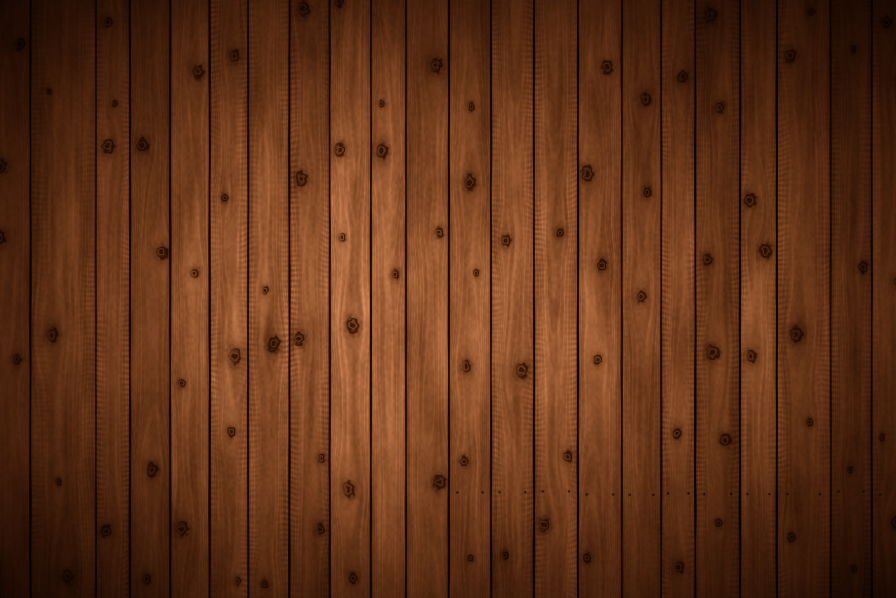
A Shadertoy shader for this texture:

```glsl
const int PLANKS = 22;
// Plank borders across the width, left to right
const float SEAMS[23] = float[](-0.015, 0.034, 0.107, 0.145, 0.190, 0.234, 0.277, 0.323,
    0.368, 0.414, 0.453, 0.501, 0.548, 0.596, 0.645, 0.694, 0.738, 0.776, 0.826, 0.867,
    0.927, 0.973, 1.02);
const vec3 WOOD_SCALE = vec3(1.0, 0.68, 0.504);
const vec3 WOOD_GAMMA = vec3(1.0, 1.3, 1.85);
const float PEAK_TONE = 0.64;
const vec2 VIGNETTE = vec2(0.65, 0.12);   // quadratic and quartic falloff
const float SEAM_HALF_WIDTH = 0.0011;
const float KNOT_SPACING = 0.105;
const float KNOT_CHANCE = 0.6;
const float KNOT_RADIUS = 0.0075;
const float SAW_FREQUENCY = 170.0;
const float NAIL_HEIGHT = 0.117;
const float NAIL_RADIUS = 0.0013;

float hash(vec2 p) {
    vec3 q = fract(vec3(p.xyx) * 0.1031);
    q += dot(q, q.yzx + 33.33);
    return fract((q.x + q.y) * q.z);
}

float noise(vec2 p) {
    vec2 i = floor(p), f = fract(p);
    f = f * f * (3.0 - 2.0 * f);
    return mix(mix(hash(i), hash(i + vec2(1, 0)), f.x),
               mix(hash(i + vec2(0, 1)), hash(i + vec2(1, 1)), f.x), f.y);
}

float fbm(vec2 p) {
    float sum = 0.0, amp = 0.5;
    for (int i = 0; i < 4; i++) {
        sum += amp * noise(p);
        p = p * 2.03 + 17.0;
        amp *= 0.5;
    }
    return sum;
}

// Returns knot shading; bends the grain coordinate around each knot
float knots(vec2 p, float left, float width, float id, inout float grainX) {
    float shade = 1.0;
    float cell = floor(p.y / KNOT_SPACING);
    for (int k = -1; k <= 1; k++) {
        vec2 key = vec2(id * 7.0 + 3.0, cell + float(k) + 40.0);
        if (hash(key) > KNOT_CHANCE) continue;
        vec2 center = vec2(left + width * mix(0.2, 0.8, hash(key + 11.3)),
                           (cell + float(k) + mix(0.1, 0.9, hash(key + 23.7))) * KNOT_SPACING);
        float radius = KNOT_RADIUS * mix(0.45, 1.1, hash(key + 37.1));
        vec2 d = p - center;
        grainX -= d.x * 0.8 * exp(-dot(d, d * vec2(1.0, 0.15)) / (radius * radius * 5.0));
        float r = length(d * vec2(1.0, 0.85)) / radius;
        r += 0.5 * (noise(d * 300.0 + key) - 0.5);
        float rings = 0.5 + 0.5 * sin(r * 11.0);
        float rim = exp(-pow((r - 0.75) * 4.0, 2.0)) * smoothstep(-0.8, 0.6, d.x / radius + hash(key + 5.0));
        shade *= 1.0 - 0.28 * exp(-r * r * 0.6) - 0.12 * rings * exp(-r * r * 0.5) - 0.35 * rim;
        shade *= 1.0 - 0.45 * smoothstep(0.4, 0.1, r);
    }
    return shade;
}

void mainImage(out vec4 fragColor, in vec2 fragCoord) {
    vec2 uv = fragCoord / iResolution.xy;
    vec2 p = fragCoord / iResolution.x;
    float px = 1.0 / iResolution.x;

    // Find the plank
    int plank = 0;
    for (int i = 1; i < PLANKS; i++) if (p.x >= SEAMS[i]) plank = i;
    float id = float(plank);
    float left = SEAMS[plank], right = SEAMS[plank + 1];
    float width = right - left;
    float across = (p.x - left) / width;

    // Grain: fine fibres, arched growth rings and blotches
    float grainX = p.x;
    float shade = knots(p, left, width, id, grainX);
    vec2 shift = vec2(id * 19.7, id * 5.3);
    float fibre = noise(vec2(grainX * 330.0, p.y * 14.0) + shift) - 0.5;
    float streak = noise(vec2(grainX * 110.0, p.y * 5.0) + shift) - 0.5;
    float heart = (grainX - left) / width - mix(0.35, 0.65, hash(vec2(id, 4.0)));
    float arch = heart * heart * 22.0 + p.y * mix(-7.0, 7.0, hash(vec2(id, 9.0)))
               + 2.0 * noise(vec2(heart * 3.0, p.y * 9.0) + shift);
    float rings = pow(0.5 + 0.5 * sin(arch * 6.2832), 4.0) - 0.27;
    float blotch = fbm(p * vec2(30.0, 11.0) + shift) - 0.47;
    float speckle = noise(p * vec2(380.0, 250.0)) - 0.5;
    shade *= 1.0 + 0.17 * fibre + 0.17 * streak + 0.09 * rings + 0.45 * blotch + 0.10 * speckle;

    // Saw marks, stronger towards the plank edges
    float sawn = smoothstep(0.4, 0.8, hash(vec2(id, 61.0))) * smoothstep(0.1, 0.5, abs(across - 0.5));
    float sawPhase = p.y * SAW_FREQUENCY + 1.5 * noise(p * vec2(60.0, 25.0));
    shade *= 1.0 + 0.13 * sawn * sin(sawPhase * 6.2832) * noise(p * vec2(40.0, 22.0) + shift);

    // Tone differs per plank
    shade *= mix(0.84, 1.1, hash(vec2(id, 77.0)));

    // Nail pairs on the right half
    float nailX = min(abs(across - 0.2), abs(across - 0.8)) * width;
    float nailY = p.y - NAIL_HEIGHT - 0.004 * (hash(vec2(id, 31.0)) - 0.5);
    float nail = 1.0 - smoothstep(NAIL_RADIUS - px, NAIL_RADIUS + px, length(vec2(nailX, nailY)));
    shade *= 1.0 - 0.6 * nail * step(0.5, p.x);

    // Seams with uneven depth and soft shadow
    bool nearLeft = across < 0.5;
    float edge = min(p.x - left, right - p.x);
    float depth = mix(0.5, 0.95, sqrt(hash(vec2(nearLeft ? id : id + 1.0, 88.0))));
    float halfWidth = SEAM_HALF_WIDTH * mix(0.7, 1.3, noise(vec2(id, p.y * 20.0)));
    float seam = 1.0 - smoothstep(halfWidth - px * 0.7, halfWidth + px * 0.7, edge);
    shade *= 1.0 - 0.2 * exp(-edge / 0.002);
    shade *= 1.0 - depth * seam;

    // Vignette and wood colour
    vec2 q = (uv - vec2(0.49, 0.49)) * 2.0;
    float r2 = dot(q, q);
    float tone = PEAK_TONE * exp(-VIGNETTE.x * r2 - VIGNETTE.y * r2 * r2) * max(shade, 0.03);
    fragColor = vec4(WOOD_SCALE * pow(vec3(tone), WOOD_GAMMA), 1.0);
}
```
